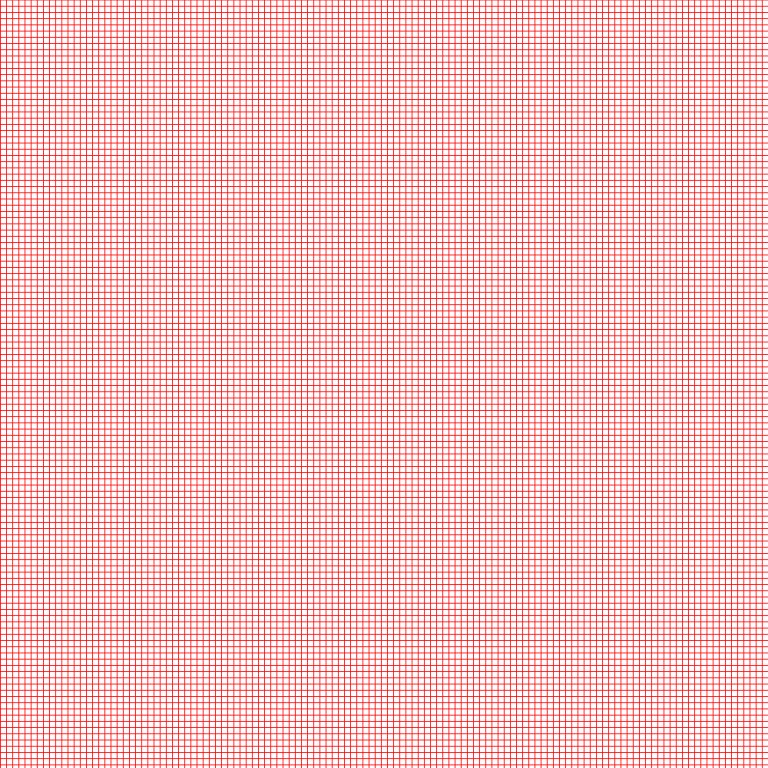
Write a Shadertoy shader that draws this pattern.

```glsl
// Fine red graph-paper grid of thin crossing lines on a white ground.

const vec3 PAPER = vec3(1.0, 0.995, 0.995);
const vec3 INK = vec3(1.0, 0.0, 0.0);
const vec2 CELLS = vec2(125.0, 123.5);      // repeats across and down
const vec2 LINE_WIDTH = vec2(0.13);         // fraction of a cell
const vec2 LINE_CENTER = vec2(0.065, 0.0);  // offset within a cell

// Total inked length from zero to x for lines that start at each integer.
vec2 inkedLength(vec2 x, vec2 width) {
    return floor(x) * width + min(fract(x), width);
}

// Exact share of a pixel footprint covered by lines on each axis.
vec2 lineCoverage(vec2 cell, vec2 width, vec2 footprint) {
    vec2 start = cell + 0.5 * width - 0.5 * footprint;
    return (inkedLength(start + footprint, width) - inkedLength(start, width)) / footprint;
}

void mainImage(out vec4 fragColor, in vec2 fragCoord) {
    // Cell coordinates, counted from the top left corner
    vec2 uv = fragCoord / iResolution.xy;
    vec2 cell = vec2(uv.x, 1.0 - uv.y) * CELLS - LINE_CENTER;
    vec2 footprint = CELLS / iResolution.xy;

    // Union of vertical and horizontal lines
    vec2 coverage = lineCoverage(cell, LINE_WIDTH, footprint);
    float ink = 1.0 - (1.0 - coverage.x) * (1.0 - coverage.y);

    fragColor = vec4(mix(PAPER, INK, ink), 1.0);
}
```
